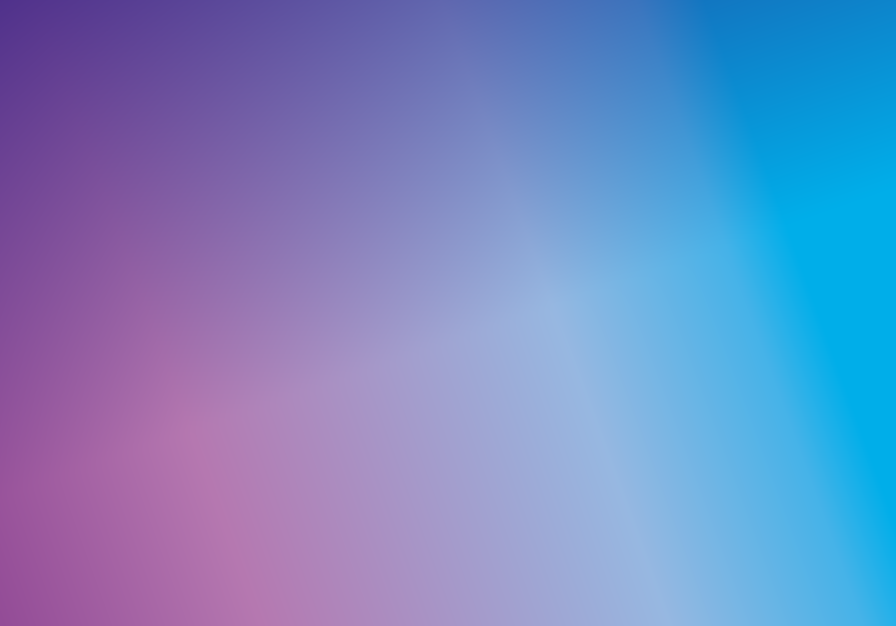
A WebGL 2 fragment shader for this background:

```glsl
#version 300 es
precision highp float;

uniform vec2 u_resolution;
out vec4 fragColor;

#define ASPECT 1.432        // canvas width in units of its height
#define BAND_SLANT 0.365    // sideways drift of the colour bands per unit down
#define SHADE_SLANT 0.345   // rise of the shade line per unit across
#define SHADE_END 0.793     // where the shade from the top left fades out
#define SHADE_AMOUNT 0.745
#define CREASE_SOFTNESS 0.012

const vec3 PLUM  = vec3(0.575, 0.295, 0.590);
const vec3 PINK  = vec3(0.710, 0.470, 0.690);
const vec3 MIST  = vec3(0.590, 0.720, 0.882);
const vec3 SKY   = vec3(0.270, 0.700, 0.910);
const vec3 CYAN  = vec3(0.000, 0.683, 0.915);
const vec3 NIGHT = vec3(0.180, 0.105, 0.500);

// Linear ramp from 0 at a to 1 at b
float ramp(float a, float b, float x) {
    return clamp((x - a) / (b - a), 0.0, 1.0);
}

// Positive part of x with a rounded corner
float softPositive(float x) {
    return 0.5 * (x + sqrt(x * x + CREASE_SOFTNESS * CREASE_SOFTNESS));
}

// Slanted colour bands, from plum at the left to cyan at the right
vec3 bandColor(float u) {
    vec3 color = mix(PLUM, PINK, ramp(-0.366, 0.052, u));
    color = mix(color, MIST, ramp(0.052, 0.705, u));
    color = mix(color, SKY, ramp(0.705, 1.017, u));
    return mix(color, CYAN, ramp(1.017, 1.125, u));
}

void main() {
    // Position measured in canvas heights, with y running down
    vec2 p = gl_FragCoord.xy / u_resolution;
    p = vec2(p.x * ASPECT, 1.0 - p.y);

    vec3 color = bandColor(p.x - BAND_SLANT * p.y);

    // Dark violet shade that deepens toward the top left corner
    float depth = 1.0 - (p.y + SHADE_SLANT * p.x) / SHADE_END;
    color = mix(color, NIGHT, SHADE_AMOUNT * softPositive(depth));

    fragColor = vec4(color, 1.0);
}
```
